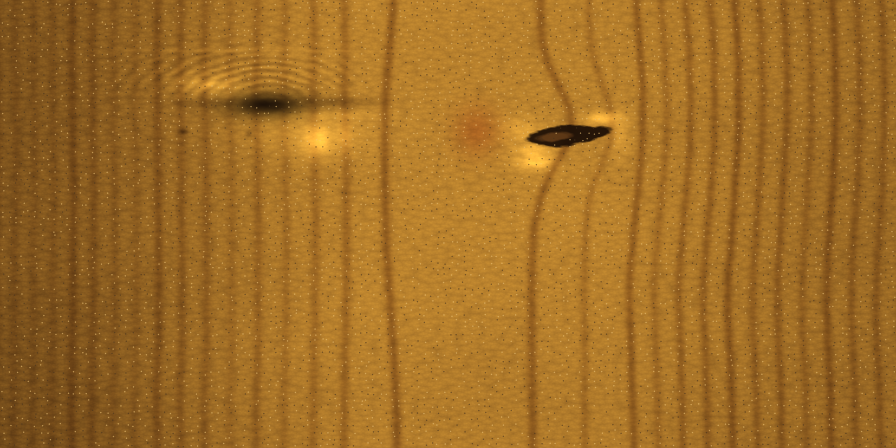
A Shadertoy shader for this texture:

```glsl
// A golden softwood plank: vertical growth rings bend around two small dark knots.
// Rings are repeated bands in a warped coordinate, knots and sheen are soft ellipses,
// and the fibre, mottling and pores come from cellular noise and layered sines.

#define WOOD vec3(0.655, 0.452, 0.157)
#define RING_DEPTH 0.23
#define RIGHT_PITCH 0.0552
#define MOTTLE 0.15
#define PORE_CELL 0.0145
#define PORE_RADIUS 0.0015
#define KNOT_A vec2(0.597, 0.766)
#define KNOT_B vec2(1.271, 0.698)

vec2 hash2(vec2 c) {
    vec3 q = fract(c.xyx * vec3(0.1031, 0.1030, 0.0973));
    q += dot(q, q.yzx + 33.33);
    return fract((q.xx + q.yz) * q.zy);
}

// Distance to the nearest jittered cell point
float cellular(vec2 p) {
    vec2 id = floor(p), f = fract(p);
    float nearest = 2.0;
    for (int j = -1; j <= 1; j++)
        for (int i = -1; i <= 1; i++) {
            vec2 o = vec2(i, j);
            nearest = min(nearest, length(o + hash2(id + o) - f));
        }
    return nearest;
}

float waves(vec2 p) {
    float sum = 0.0, amp = 0.5;
    for (int i = 0; i < 4; i++) {
        sum += amp * sin(p.x + 1.7 * sin(p.y + float(i)));
        p = mat2(1.5, 1.1, -1.1, 1.5) * p + 2.3;
        amp *= 0.55;
    }
    return sum;
}

float band(float d, float width) { return exp(-d * d / (width * width)); }

float blob(vec2 p, vec2 center, vec2 radius) {
    vec2 q = (p - center) / radius;
    return exp(-dot(q, q));
}

// Growth rings: fine on the left, even on the right, three free ones between
float rings(vec2 p) {
    float wobble = 0.004 * waves(vec2(p.y * 7.0, p.x * 3.0));
    float x = p.x + wobble;
    float bulge = band(p.y - 0.72, 0.12);

    float d = max(0.846 - x, 0.0);
    float n = 12.8 * d + 6.95 * d * d;
    float pitch = 1.0 / (12.8 + 13.9 * d);
    float weight = 0.3 + 0.5 * hash2(vec2(floor(n + 0.5), 3.0)).x;
    float sum = weight * band((fract(n + 0.5) - 0.5) * pitch, 0.011) * smoothstep(0.02, 0.05, d);

    float bend = 0.021 * band(p.y - 0.74, 0.22) * exp(-2.0 * max(x - 1.4, 0.0))
               - 0.008 * band(p.y - 0.3, 0.2);
    n = (x - bend - 1.414) / RIGHT_PITCH;
    weight = 0.5 + 0.5 * hash2(vec2(floor(n + 0.5), 8.0)).y;
    sum += weight * band((fract(n + 0.5) - 0.5) * RIGHT_PITCH, 0.010) * step(-0.5, n);

    sum += 0.95 * band(x - 0.873 - 0.0165 * cos(5.1 * p.y), 0.011);
    sum += 0.9 * band(x - 1.187 - 0.02 * p.y * p.y - 0.078 * bulge, 0.011);
    sum += 0.5 * band(x - 1.302 - 0.012 * p.y - 0.055 * bulge, 0.010);
    return sum;
}

// Bright and dark highlights of the surface, as an offset to the brightness
float sheen(vec2 p) {
    float streak = waves(vec2(p.x * 17.0, p.y * 70.0));
    float arcs = sin(length((p - KNOT_A) * vec2(0.5, 1.0)) * 400.0 + 1.5 * streak);
    float s = 0.12 * arcs * blob(p, vec2(0.55, 0.835), vec2(0.22, 0.055));
    s += (0.28 + 0.2 * streak) * blob(p, vec2(0.475, 0.81), vec2(0.07, 0.03));
    s += 0.17 * blob(p, vec2(0.68, 0.70), vec2(0.13, 0.055));
    s += 0.50 * blob(p, vec2(0.708, 0.685), vec2(0.028, 0.034));
    s += 0.27 * blob(p, vec2(0.770, 0.695), vec2(0.016, 0.035));
    s += 0.14 * blob(p, vec2(0.73, 0.742), vec2(0.10, 0.008));
    s += 0.10 * blob(p, vec2(0.55, 0.887), vec2(0.30, 0.004));
    s += (0.38 + 0.3 * streak) * blob(p, vec2(1.195, 0.647), vec2(0.045, 0.028));
    s += 0.22 * blob(p, vec2(1.165, 0.71), vec2(0.045, 0.03));
    s += 0.45 * blob(p, vec2(1.345, 0.736), vec2(0.04, 0.014));
    s += 0.20 * blob(p, vec2(1.385, 0.70), vec2(0.022, 0.05));
    s -= 0.25 * blob(p, vec2(0.75, 0.772), vec2(0.10, 0.012));
    s -= 0.18 * blob(p, vec2(0.46, 0.770), vec2(0.08, 0.009));
    s -= 0.30 * blob(p, vec2(0.410, 0.705), vec2(0.010, 0.006));
    return s - 0.22 * blob(p, vec2(0.555, 0.70), vec2(0.008, 0.010));
}

void mainImage(out vec4 fragColor, in vec2 fragCoord) {
    float px = 1.0 / iResolution.y;
    vec2 p = fragCoord * px;

    // Broad light, fibre and rings
    float light = 0.76 + 0.34 * smoothstep(-0.05, 0.85, p.x) - 0.17 * smoothstep(1.3, 2.0, p.x);
    light -= 0.05 * band(p.y, 0.25) + 0.025 * waves(p * vec2(5.0, 9.0));
    light += MOTTLE * (0.47 - cellular(p * vec2(42.0, 100.0)));
    light += 0.07 * (0.47 - cellular(p * vec2(160.0, 210.0)));
    float ring = rings(p);
    light *= 1.0 - RING_DEPTH * ring;
    light = max(light + sheen(p), 0.1);
    vec3 col = WOOD * pow(vec3(light), vec3(1.0, 1.13, 1.15));
    col *= 1.0 - ring * vec3(0.0, 0.06, 0.10);
    col *= 1.0 - vec3(0.08, 0.23, 0.25) * blob(p, vec2(1.063, 0.708), vec2(0.05, 0.055));

    // Left knot: soft dark core in a smoky lens
    float rough = 0.15 * waves(p * vec2(60.0, 120.0));
    col *= 1.0 - 0.6 * blob(p, KNOT_A, vec2(0.10, 0.030));
    col = mix(col, vec3(0.10, 0.055, 0.025), 0.85 * blob(p, KNOT_A, vec2(0.045, 0.014)) * (1.0 + rough));

    // Right knot: tilted lens with a dark rim and a cracked, tapering tip
    vec2 q = p - KNOT_B;
    q.y -= 0.10 * q.x;
    float lens = length(q / vec2(0.095, 0.023 - 0.09 * max(q.x, 0.0))) + rough;
    float cover = 1.0 - smoothstep(0.85, 1.15, lens);
    float core = length((q + vec2(0.03, 0.0)) / vec2(0.050, 0.013)) + rough;
    vec3 heart = mix(vec3(0.34, 0.20, 0.08), vec3(0.10, 0.05, 0.02), smoothstep(0.5, 0.95, core));
    col = mix(col, heart, 0.93 * cover);

    // Scattered light and dark pores
    vec2 cell = floor(p / PORE_CELL), seed = hash2(cell + 17.0);
    vec2 spot = (cell + 0.2 + 0.6 * hash2(cell)) * PORE_CELL;
    float pore = 1.0 - smoothstep(PORE_RADIUS - 0.6 * px, PORE_RADIUS + 0.6 * px, length(p - spot));
    vec3 poreColor = seed.x < 0.5 ? vec3(0.28, 0.20, 0.11) : vec3(0.92, 0.76, 0.46);
    col = mix(col, poreColor, 0.6 * pore * step(seed.y, 0.65));

    fragColor = vec4(clamp(col, 0.0, 1.0), 1.0);
}
```
